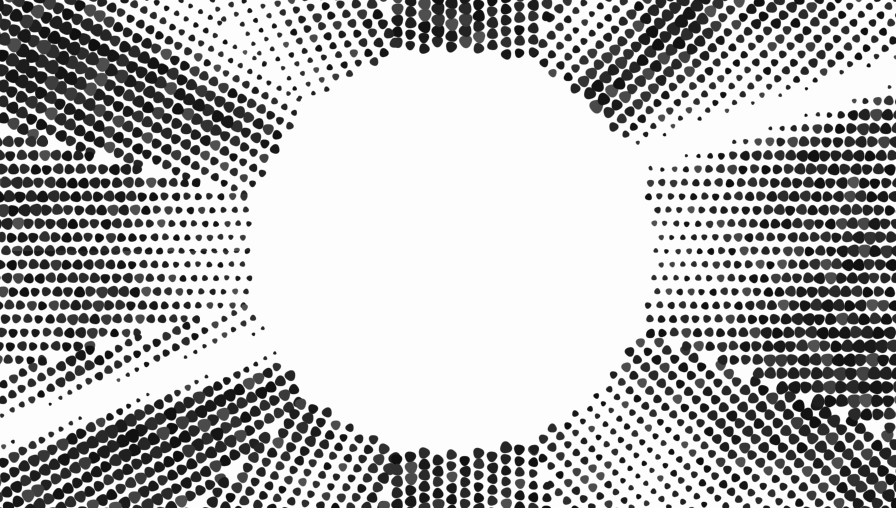
This background is drawn by a Shadertoy shader. Its source:

```glsl
// Halftone burst: ink dots in radial rows around an empty white disc.
// Each angular sector owns a staggered lattice aligned with its axis; dot size
// follows a tone that changes with angle, distance and two pale lanes.
#define CENTER vec2(0.889, 0.506)
#define HOLE 0.402
#define DOT_PITCH 0.0216
#define ROW_PITCH 0.0268
#define DOT_MIN 0.0024
#define DOT_MAX 0.0133
#define LANE_ANGLE 0.323
#define LANE_OFFSET 0.057
#define PAPER vec3(0.993)

const float PI = 3.14159265;

// Ink weight every 15 degrees, counterclockwise from the right
const float TONE[24] = float[24](
    0.75, 0.70, 0.50, 0.85, 0.45, 0.75, 0.82, 0.70,
    0.42, 0.22, 0.92, 0.82, 0.74, 0.62, 0.86, 0.80,
    0.52, 0.85, 0.82, 0.76, 0.46, 0.32, 0.80, 0.85);

float hash(vec2 p) {
    vec3 q = fract(vec3(p.xyx) * 0.1031);
    q += dot(q, q.yzx + 33.33);
    return fract((q.x + q.y) * q.z);
}

float noise(vec2 p) {
    vec2 i = floor(p), f = fract(p);
    f = f * f * (3.0 - 2.0 * f);
    return mix(mix(hash(i), hash(i + vec2(1, 0)), f.x),
               mix(hash(i + vec2(0, 1)), hash(i + vec2(1, 1)), f.x), f.y);
}

// Sectors are wider on the right half than on the left
float sectorStep(float angle) {
    return cos(angle) > 0.0 ? PI / 4.0 : PI / 6.0;
}

float sectorAxis(float angle) {
    float width = sectorStep(angle);
    return round(angle / width) * width;
}

// Ink weight at a dot centre
float toneAt(vec2 p, float angle) {
    float t = mod(angle / (2.0 * PI), 1.0) * 24.0;
    int i = int(t) % 24;
    float tone = mix(TONE[i], TONE[(i + 1) % 24], smoothstep(0.0, 1.0, fract(t)));
    tone += 0.3 * (noise(p * 11.0 + 40.0) - 0.5);

    // Small dots beside the disc along the horizontal
    float sideways = pow(abs(cos(angle)), 8.0);
    float growth = mix(0.3, 1.0, smoothstep(HOLE, 0.74, length(p)));
    tone *= mix(1.0, growth, sideways);

    // Pale lanes on opposite sides
    vec2 across = vec2(-sin(LANE_ANGLE), cos(LANE_ANGLE));
    float lane = abs(dot(p, across) * sign(p.x) - LANE_OFFSET);
    return tone * smoothstep(0.012, 0.065, lane);
}

// Slightly irregular round blot, antialiased
float blot(vec2 d, float radius, float seed) {
    float wobble = 1.0 + 0.07 * sin(3.0 * atan(d.y, d.x + 1e-6) + 6.3 * seed);
    float aa = 0.8 / iResolution.y;
    return 1.0 - smoothstep(-aa, aa, length(d) - radius * wobble);
}

// Draws the nearby dots of one sector over the colour
vec3 inkSector(vec3 color, vec2 p, float axis) {
    vec2 forward = vec2(cos(axis), sin(axis));
    vec2 side = vec2(-forward.y, forward.x);
    float row = round(dot(p, side) / ROW_PITCH);

    for (int r = -1; r <= 1; r++) {
        float rowId = row + float(r);
        float stagger = 0.5 * mod(rowId, 2.0);
        float ring = round((length(p) - HOLE) / DOT_PITCH - stagger);
        for (int k = -1; k <= 1; k++) {
            float ringId = ring + float(k);
            if (ringId < 0.0) continue;

            // Rings bend around the disc while rows stay straight
            float v = rowId * ROW_PITCH;
            float u = HOLE + (ringId + stagger) * DOT_PITCH;
            vec2 dotPos = forward * sqrt(max(u * u - v * v, 0.0)) + side * v;
            float angle = atan(dotPos.y, dotPos.x);
            if (cos(sectorAxis(angle) - axis) < 0.999) continue;

            vec2 id = vec2(rowId + 90.0, ringId) + round(axis * 20.0 + 200.0);
            float seed = hash(id), shadeSeed = hash(id + 57.0);
            float tone = toneAt(dotPos, angle);
            if (tone < 0.06) continue;
            float radius = mix(DOT_MIN, DOT_MAX, clamp(tone, 0.0, 1.0));
            radius *= 0.92 + 0.16 * seed;
            vec2 jitter = (vec2(seed, shadeSeed) - 0.5) * 0.0022;
            float shade = mix(0.06, 0.19, shadeSeed) + 0.13 * step(0.85, seed);
            color = mix(color, vec3(shade), blot(p - dotPos - jitter, radius, seed));
        }
    }
    return color;
}

void mainImage(out vec4 fragColor, in vec2 fragCoord) {
    vec2 p = fragCoord / iResolution.y - CENTER;
    vec3 color = PAPER;
    if (length(p) > HOLE - 0.03) {
        float angle = atan(p.y, p.x);
        float axis = sectorAxis(angle), width = sectorStep(angle);
        for (int i = -1; i <= 1; i++)
            color = inkSector(color, p, axis + float(i) * width);
    }
    fragColor = vec4(color, 1.0);
}
```
